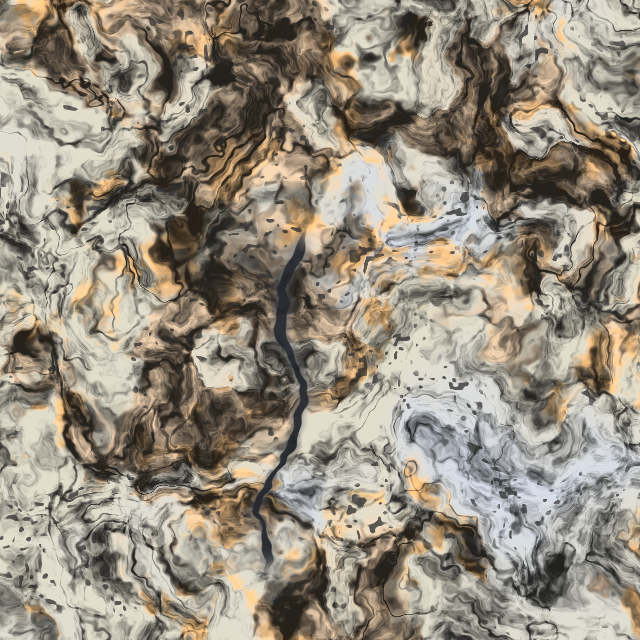
Give the GLSL for this texture, as a Shadertoy shader.

```glsl
float hash(vec2 p) {
    return fract(sin(dot(p, vec2(127.1, 311.7))) * 43758.5453);
}

float noise(vec2 p) {
    vec2 i = floor(p), f = fract(p);
    f = f * f * (3.0 - 2.0 * f);
    return mix(mix(hash(i), hash(i + vec2(1, 0)), f.x),
               mix(hash(i + vec2(0, 1)), hash(i + vec2(1, 1)), f.x), f.y);
}

float fbm(vec2 p, float gain) {
    float sum = 0.0, total = 0.0, amp = 1.0;
    for (int i = 0; i < 5; i++) {
        sum += amp * noise(p);
        total += amp;
        amp *= gain;
        p = mat2(1.6, 1.2, -1.2, 1.6) * p + 7.3;
    }
    return sum / total;
}

// Soft elliptical zone
float blob(vec2 p, vec2 center, vec2 size) {
    vec2 d = (p - center) / size;
    return exp(-dot(d, d));
}

// Nearest distance, gap to the second nearest, random value of the cell
vec3 pebbles(vec2 p) {
    vec2 cell = floor(p);
    float near = 9.0, second = 9.0, id = 0.0;
    for (int y = -1; y <= 1; y++)
    for (int x = -1; x <= 1; x++) {
        vec2 c = cell + vec2(x, y);
        float d = length(c + 0.15 + 0.7 * vec2(hash(c), hash(c + 41.0)) - p);
        if (d < near) {
            second = near;
            near = d;
            id = hash(c + 83.0);
        } else {
            second = min(second, d);
        }
    }
    return vec3(near, second - near, id);
}

// Thin wandering contour line
float vein(vec2 p, float width) {
    return 1.0 - smoothstep(0.2 * width, width, abs(noise(p) - 0.5));
}

void mainImage(out vec4 fragColor, in vec2 fragCoord) {
    vec2 uv = fragCoord / iResolution.xy;
    vec2 warp = vec2(fbm(uv * 6.0, 0.55), fbm(uv * 6.0 + 31.0, 0.55)) - 0.5;
    vec2 q = uv + 0.3 * warp;
    float grit = fbm(uv * 30.0 + 6.0 * warp, 0.68);
    float patches = fbm(q * 11.0 + 5.0, 0.55);

    // Cool quartz zones and the brown matrix
    float quartz = blob(q, vec2(0.58, 0.67), vec2(0.14, 0.12))
                 + blob(q, vec2(0.85, 0.27), vec2(0.22, 0.12))
                 + blob(q, vec2(0.47, 0.2), vec2(0.06, 0.08));
    float zone = blob(q, vec2(0.12, 0.9), vec2(0.3, 0.16))
               + blob(q, vec2(0.4, 0.9), vec2(0.12, 0.2))
               + blob(q, vec2(0.82, 0.8), vec2(0.09, 0.18))
               + blob(q, vec2(0.7, 0.5), vec2(0.1, 0.09))
               + blob(q, vec2(0.47, 0.45), vec2(0.08, 0.2));
    float field = fbm(q * 6.0 + 13.0, 0.55) + 0.17 * zone - 0.12 * quartz;
    float brown = smoothstep(0.53, 0.63, field + 0.2 * (grit - 0.5));
    float fringe = smoothstep(0.48, 0.55, field) * (1.0 - smoothstep(0.57, 0.68, field));

    // Pale rounded clasts with dark rims and faint rings
    vec3 peb = pebbles(q * 9.0);
    float clast = (1.0 - smoothstep(0.32, 0.46, peb.x)) * step(0.55, peb.z);
    brown *= 1.0 - 0.9 * clast;
    float rim = (1.0 - smoothstep(0.02, 0.13, peb.y)) * smoothstep(0.35, 0.6, patches);
    float rings = clast * smoothstep(0.5, 1.0, sin(peb.x * 45.0 + 9.0 * patches));

    // Fine veins at three scales
    float veins = 0.0;
    for (int i = 0; i < 3; i++) {
        float scale = 8.0 + 7.0 * float(i);
        float strength = smoothstep(0.3, 0.65, noise(uv * 9.0 + 19.0 * float(i)));
        veins = max(veins, strength * vein(q * scale + 3.7 * float(i), 0.07));
    }
    veins *= 1.0 - 0.6 * min(quartz, 1.0);

    // Brightness
    float tone = 0.77 + 1.65 * (grit - 0.5) + 0.8 * (patches - 0.5) + 0.1 * min(quartz, 1.0)
               - 0.36 * brown - 0.38 * veins - 0.24 * rim - 0.13 * rings;
    tone = 0.13 + 0.74 * smoothstep(0.0, 1.0, tone);

    // Tints: cream, cool white, brown, rust
    float cool = clamp(quartz + 1.6 * (fbm(q * 4.0 + 57.0, 0.5) - 0.52), 0.0, 1.0);
    vec3 tint = mix(vec3(1.02, 1.0, 0.92), vec3(0.97, 1.0, 1.05), cool);
    tint = mix(tint, vec3(1.15, 0.98, 0.8), 0.8 * brown);
    float rust = smoothstep(0.48, 0.68, fbm(uv * 17.0 + 71.0, 0.6));
    tint = mix(tint, vec3(1.28, 0.95, 0.56), rust * max(0.75 * fringe, 0.55 * brown));
    vec3 color = tone * tint;

    // Black mineral specks
    float speck = smoothstep(0.7, 0.83, noise(uv * 120.0 + 9.0 * warp))
                * smoothstep(0.45, 0.65, fbm(q * 14.0 + 91.0, 0.55));
    color = mix(color, vec3(0.17, 0.17, 0.17), 0.75 * speck);

    // Open crack with a grey border
    float path = 0.455 - 0.05 * smoothstep(0.1, 0.35, 0.45 - uv.y)
               + 0.017 * cos((uv.y - 0.36) * 21.6) + 0.012 * (noise(uv.yy * 40.0) - 0.5);
    float span = smoothstep(0.08, 0.15, uv.y) * (1.0 - smoothstep(0.6, 0.66, uv.y));
    float width = span * (0.003 + 0.006 * noise(uv.yy * 23.0 + 4.0));
    float gap = abs(uv.x + 0.04 * warp.x - path);
    color = mix(color, vec3(0.42, 0.43, 0.45), 0.4 * span * (1.0 - smoothstep(width, width + 0.014, gap)));
    color = mix(color, vec3(0.17, 0.18, 0.2) + 0.12 * (grit - 0.5),
                span * (1.0 - smoothstep(width - 0.001, width + 0.002, gap)));

    fragColor = vec4(clamp(color, 0.0, 1.0), 1.0);
}
```
